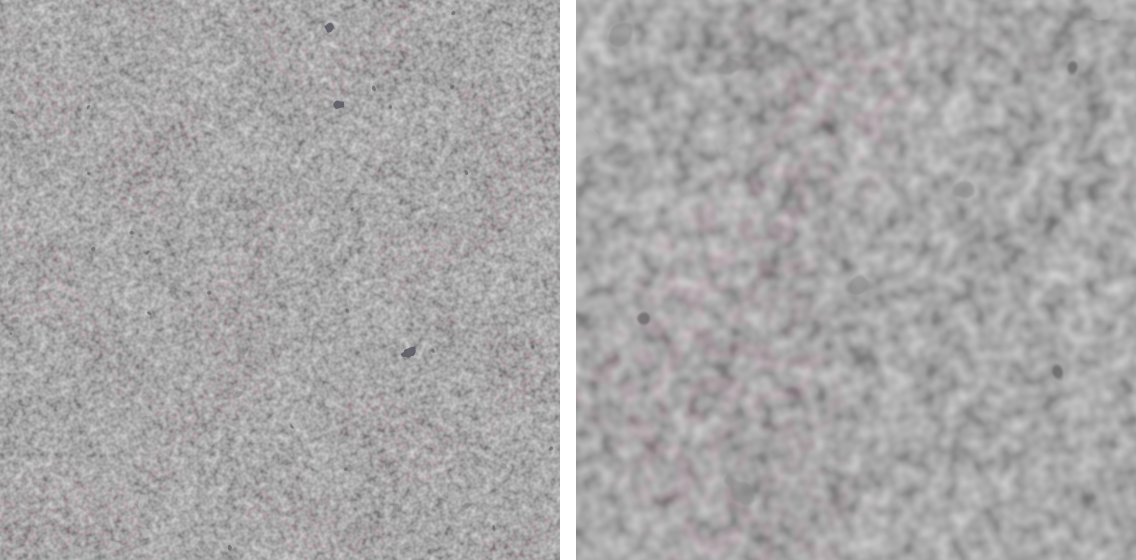
Left: the whole. Right: its middle third, enlarged.
Write a WebGL 1 fragment shader that draws this texture.

```glsl
precision highp float;
uniform vec2 u_resolution;

vec2 hash2(vec2 p) {
  vec3 q = fract(p.xyx * vec3(0.1031, 0.1030, 0.0973));
  q += dot(q, q.yzx + 33.33);
  return fract((q.xx + q.yz) * q.zy);
}

float gradientDot(vec2 cell, vec2 corner, vec2 f) {
  float angle = 6.2832 * hash2(cell + corner).x;
  return dot(vec2(cos(angle), sin(angle)), f - corner);
}

// Gradient noise, centred on zero
float noise(vec2 p) {
  vec2 cell = floor(p);
  vec2 f = p - cell;
  vec2 u = f * f * f * (f * (f * 6.0 - 15.0) + 10.0);
  float low = mix(gradientDot(cell, vec2(0.0, 0.0), f), gradientDot(cell, vec2(1.0, 0.0), f), u.x);
  float high = mix(gradientDot(cell, vec2(0.0, 1.0), f), gradientDot(cell, vec2(1.0, 1.0), f), u.x);
  return mix(low, high, u.y);
}

mat2 rotation(float angle) {
  float c = cos(angle), s = sin(angle);
  return mat2(c, s, -s, c);
}

// Sparse, ragged oval flecks; size is a radius in canvas units
float flecks(vec2 p, float density, float chance, float size, float seed) {
  vec2 q = p * density;
  vec2 cell = floor(q) + seed;
  vec2 shape = hash2(cell + 71.0);
  vec2 offset = fract(q) - mix(vec2(0.3), vec2(0.7), hash2(cell + 29.0));
  offset = rotation(6.2832 * shape.x) * offset / density;
  offset.y *= 1.0 + 0.9 * shape.y;
  float radius = size * (0.7 + 0.5 * shape.y);
  float edge = length(offset) - radius * (1.0 + 0.7 * noise(p * 110.0 + seed));
  return step(hash2(cell).x, chance) * (1.0 - smoothstep(-0.0018, 0.0018, edge));
}

void main() {
  vec2 p = gl_FragCoord.xy / min(u_resolution.x, u_resolution.y);

  // Fine mottled grain over soft, broad clouds
  float tone = 0.14 * noise(rotation(0.5) * p * 82.0 + 13.0);
  tone += 0.11 * noise(rotation(1.2) * p * 145.0 + 47.0);
  tone += 0.075 * noise(rotation(0.9) * p * 38.0 + 91.0);
  tone += 0.045 * noise(rotation(0.3) * p * 9.0 + 5.0);
  tone -= 0.5 * max(-tone - 0.045, 0.0);
  vec3 color = vec3(0.66 + tone);

  // Pink grains gathered in loose patches
  float patches = noise(p * 6.0 + 31.0) + 0.5 * noise(p * 15.0 + 63.0);
  float pinkGrain = smoothstep(-0.1, 0.25, noise(rotation(0.7) * p * 75.0 + 19.0));
  color += vec3(0.008, -0.034, -0.016) * smoothstep(-0.02, 0.32, patches) * pinkGrain;

  // Pale and grey inclusions, then dark mineral specks
  color = mix(color, vec3(0.74), 0.45 * flecks(p, 13.0, 0.13, 0.011, 211.0));
  color = mix(color, vec3(0.53), 0.55 * flecks(p, 15.0, 0.1, 0.008, 157.0));
  color = mix(color, vec3(0.41, 0.41, 0.42), 0.8 * flecks(p, 28.0, 0.025, 0.0045, 103.0));
  color = mix(color, vec3(0.36, 0.36, 0.40), 0.9 * flecks(p, 9.0, 0.05, 0.0125, 59.0));

  gl_FragColor = vec4(color, 1.0);
}
```
